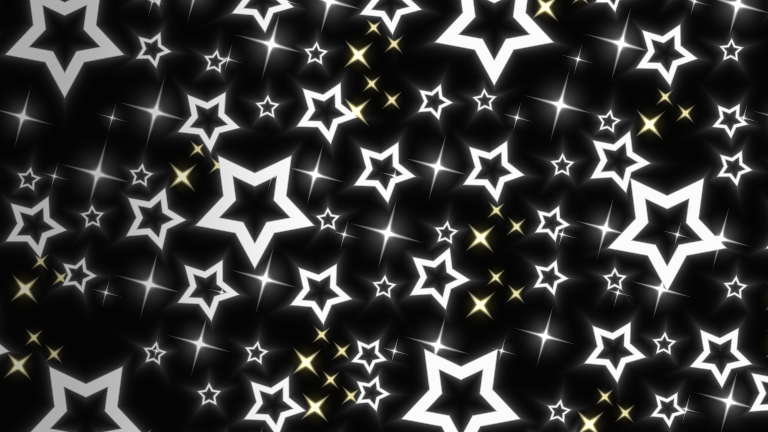
This pattern is drawn by a WebGL 2 fragment shader. Its source:

```glsl
#version 300 es
precision highp float;
// Glowing hollow stars of four sizes, with white glints and cream twinkles, on black.
// Large stars sit on a staggered lattice; a finer jittered grid fills the rest,
// where a modular sequence deals out the kinds so that equal ones stay apart.
uniform vec2 u_resolution;
out vec4 fragColor;

// All lengths are in canvas heights.
const vec2 LARGE_STEP = vec2(0.93, 0.42);
const vec2 LARGE_ORIGIN = vec2(0.18, 0.07);
const float LARGE_SHIFT = 0.44;
const float LARGE_JITTER = 0.11;
const float LARGE_RADIUS = 0.146;
const float MEDIUM_RADIUS = 0.077;
const float SMALL_RADIUS = 0.045;
const float TINY_RADIUS = 0.030;
const float CELL = 0.135;
const float CELL_JITTER = 0.38;
const float KINDS = 13.0;
const float INNER_RATIO = 0.53;
const float STROKE_RATIO = 0.20;
const float EDGE_BLUR = 0.0032;
const float GLOW_WIDTH = 0.011;
const float GLOW_LEVEL = 0.30;
const float GLINT_TILT = -0.26;
const float TWINKLE_TILT = 0.72;
const vec3 BACKGROUND = vec3(0.014);
const vec3 STAR_COLOUR = vec3(0.97);
const vec3 GLINT_COLOUR = vec3(0.86, 0.86, 0.87);
const vec3 CREAM = vec3(1.0, 0.97, 0.80);
const vec3 OLIVE = vec3(0.22, 0.20, 0.09);
const float PI = 3.14159265;

vec2 hash2(vec2 p) {
    vec3 q = fract(p.xyx * vec3(0.1031, 0.1030, 0.0973));
    q += dot(q, q.yzx + 33.33);
    return fract((q.xx + q.yz) * q.zy);
}

vec2 rotate(vec2 p, float angle) {
    float c = cos(angle), s = sin(angle);
    return vec2(c * p.x + s * p.y, c * p.y - s * p.x);
}

// Hollow five-pointed star with mitred corners; one tip points down at tilt 0.
float hollowStar(vec2 p, float radius, float tilt) {
    float sector = 2.0 * PI / 5.0;
    float angle = atan(p.x, -p.y) - tilt;
    angle = abs(mod(angle + 0.5 * sector, sector) - 0.5 * sector);
    vec2 folded = length(p) * vec2(cos(angle), sin(angle));
    vec2 tip = vec2(radius, 0.0);
    vec2 notch = radius * INNER_RATIO * vec2(cos(0.5 * sector), sin(0.5 * sector));
    vec2 edge = normalize(notch - tip);
    float signedDist = dot(folded - tip, vec2(edge.y, -edge.x));
    float halfStroke = 0.5 * STROKE_RATIO * radius;
    float d = abs(signedDist + halfStroke) - halfStroke;
    float glow = GLOW_LEVEL * exp(-max(d, 0.0) / GLOW_WIDTH);
    return max(1.0 - smoothstep(-EDGE_BLUR, EDGE_BLUR, d), glow);
}

// Four tapering rays; width is relative to the ray length.
float rays(vec2 p, float size, float width) {
    vec2 a = abs(p) / size;
    vec2 taper = max(1.0 - a, 0.0);
    vec2 across = a.yx / (width * taper + 0.004);
    vec2 ray = taper * exp(-across * across);
    return max(ray.x, ray.y);
}

vec3 glint(vec2 p, float size) {
    float r = length(p) / size;
    float halo = 0.36 * exp(-4.5 * r * r) + 0.65 * exp(-70.0 * r * r);
    return GLINT_COLOUR * (halo + 0.9 * rays(rotate(p, GLINT_TILT), size, 0.045));
}

vec3 twinkle(vec2 p, float size) {
    float r = length(p) / size;
    float light = 1.3 * rays(rotate(p, TWINKLE_TILT), size, 0.13) + 0.6 * exp(-50.0 * r * r);
    return CREAM * min(light, 1.0) + OLIVE * exp(-3.5 * r * r);
}

// Vector from the nearest large star to p.
vec2 fromLargeStar(vec2 p) {
    vec2 nearest = vec2(9.0);
    float row = round((p.y - LARGE_ORIGIN.y) / LARGE_STEP.y);
    for (float j = -1.0; j <= 1.0; j++) {
        vec2 origin = LARGE_ORIGIN + vec2(LARGE_SHIFT * mod(row + j, 2.0), 0.0);
        vec2 id = vec2(round((p.x - origin.x) / LARGE_STEP.x), row + j);
        vec2 offset = p - origin - id * LARGE_STEP - LARGE_JITTER * (hash2(id + 21.0) - 0.5);
        if (dot(offset, offset) < dot(nearest, nearest)) nearest = offset;
    }
    return nearest;
}

void main() {
    vec2 p = gl_FragCoord.xy / u_resolution.y;
    float star = hollowStar(fromLargeStar(p), LARGE_RADIUS, 0.0);
    vec3 sparkle = vec3(0.0);

    for (int k = 0; k < 9; k++) {
        vec2 id = floor(p / CELL) + vec2(k % 3, k / 3) - 1.0;
        vec2 rnd = hash2(id + 57.0);
        vec2 centre = (id + 0.5 + CELL_JITTER * (rnd - 0.5)) * CELL;
        vec2 q = p - centre;
        float clearance = length(fromLargeStar(centre)) - LARGE_RADIUS;
        float kind = mod(id.x + 5.0 * id.y, KINDS);

        if (kind == 1.0 || kind == 8.0 || kind == 12.0) {        // glint and companion
            if (clearance < -0.03) continue;
            sparkle += glint(q, 0.078 + 0.02 * rnd.x);
            sparkle += 0.65 * glint(q + vec2(0.10, 0.05 * rnd.y - 0.01), 0.045);
        } else if (kind == 5.0 || kind == 10.0) {                // trio of twinkles
            if (clearance < 0.01) continue;
            q += vec2(0.035, 0.025);
            sparkle += twinkle(q, 0.050) + 0.75 * twinkle(q - vec2(0.036, 0.064), 0.032)
                     + 0.75 * twinkle(q - vec2(0.083, 0.026), 0.034);
        } else {                                                 // hollow star
            bool medium = kind == 0.0 || kind == 2.0 || kind == 4.0;
            bool small = kind == 6.0 || kind == 11.0;
            float radius = medium ? MEDIUM_RADIUS : small ? SMALL_RADIUS : TINY_RADIUS;
            float tilt = (medium || small ? 0.16 : 0.55) + 0.24 * (rnd.y - 0.5);
            if (clearance > 0.7 * radius - 0.015) star = max(star, hollowStar(q, radius, tilt));
        }
    }

    // The left side is dimmer.
    float exposure = mix(0.68, 1.0, smoothstep(0.1, 0.75, p.x));
    vec3 colour = BACKGROUND + exposure * max(STAR_COLOUR * star, min(sparkle, 1.0));
    fragColor = vec4(min(colour, 1.0), 1.0);
}
```
